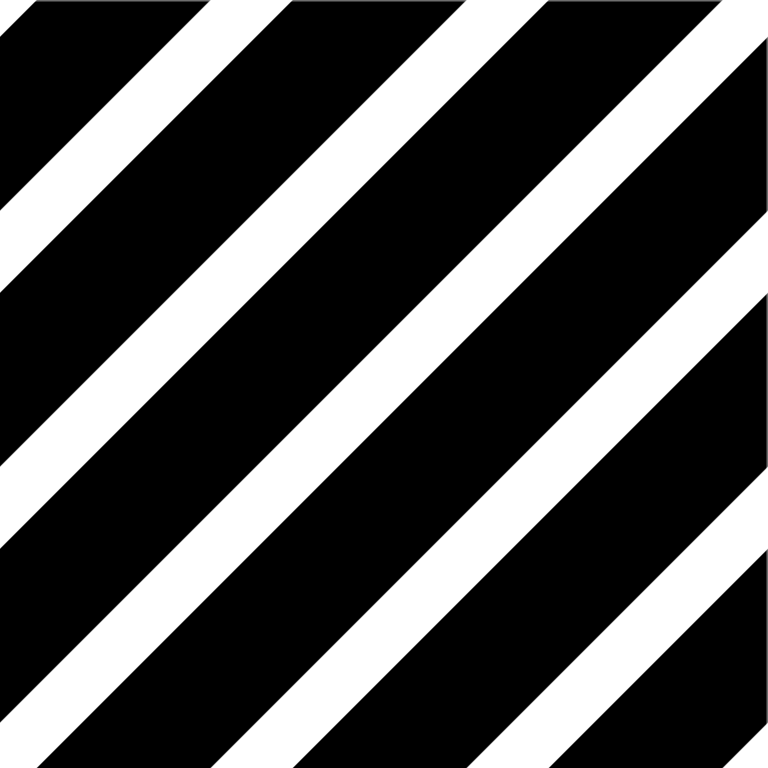
This pattern is drawn by a Shadertoy shader. Its source:

```glsl
// Bold white diagonal stripes on black, rising to the right, three periods
// across and three down. A signed distance to the nearest black band gives
// smooth edges; a hairline of grey softens the top and right canvas borders.

const float REPEATS     = 3.0;          // periods along each side
const float BAND_CENTER = 0.483;        // black band centre within a period
const float BAND_WIDTH  = 0.679;        // black share of a period
const float RIM_WIDTH   = 1.0 / 512.0;  // hairline thickness in canvas units
const vec3  BLACK = vec3(0.0);
const vec3  WHITE = vec3(1.0);
const vec3  RIM   = vec3(0.43);

// Distance in canvas units to the black band, negative inside it.
float bandDistance(vec2 uv) {
    float phase = REPEATS * (uv.x + 1.0 - uv.y);
    float offset = abs(fract(phase - BAND_CENTER + 0.5) - 0.5);
    return (offset - 0.5 * BAND_WIDTH) / (REPEATS * sqrt(2.0));
}

// Antialiased coverage of the region where d is negative.
float coverage(float d, float pixel) {
    return clamp(0.5 - d / pixel, 0.0, 1.0);
}

void mainImage(out vec4 fragColor, in vec2 fragCoord) {
    vec2 uv = fragCoord / iResolution.xy;
    float pixel = 1.0 / min(iResolution.x, iResolution.y);

    // Grey hairline, visible only where it crosses a black band
    float rimDistance = 1.0 - RIM_WIDTH - max(uv.x, uv.y);
    vec3 bandColor = mix(BLACK, RIM, coverage(rimDistance, pixel));

    // Stripes
    float band = coverage(bandDistance(uv), 1.2 * pixel);
    fragColor = vec4(mix(WHITE, bandColor, band), 1.0);
}
```
